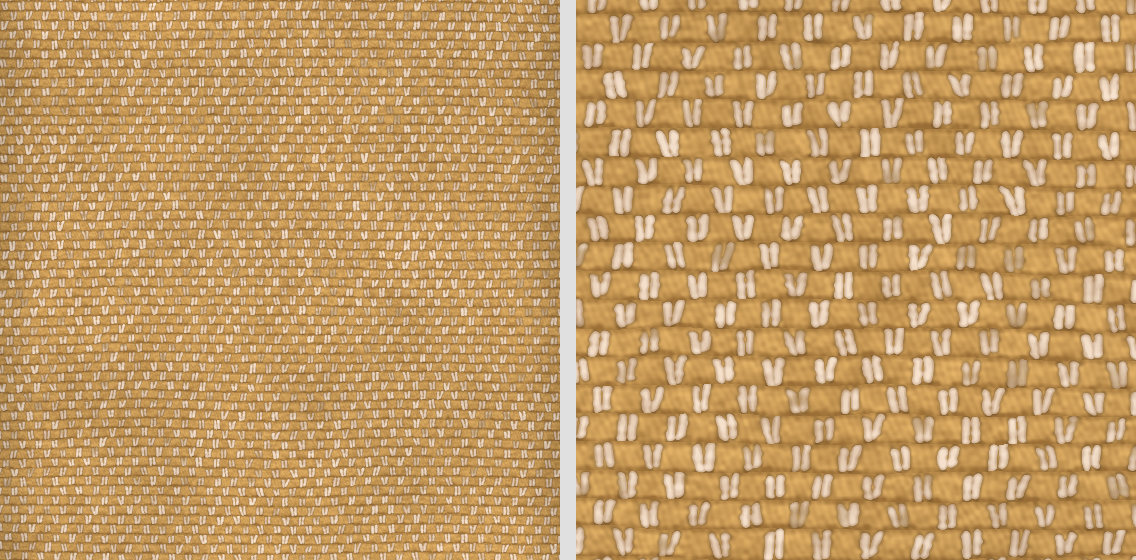
Left, the full canvas; right, a detail of the centre.
This texture is drawn by a Shadertoy shader. Its source:

```glsl
float hash(vec2 p) {
    return fract(sin(dot(p, vec2(12.9898, 78.233))) * 43758.5453);
}

float noise(vec2 p) {
    vec2 i = floor(p), f = fract(p);
    f = f * f * (3.0 - 2.0 * f);
    return mix(mix(hash(i), hash(i + vec2(1, 0)), f.x),
               mix(hash(i + vec2(0, 1)), hash(i + vec2(1, 1)), f.x), f.y);
}

// Distance to one upright yarn strand with rounded ends
float strand(vec2 q, float halfLength, float radius) {
    return length(vec2(q.x, max(abs(q.y) - halfLength, 0.0))) - radius;
}

void mainImage(out vec4 fragColor, in vec2 fragCoord) {
    vec2 uv = fragCoord / iResolution.xy;
    float aa = 34.0 / iResolution.x;

    // Weave grid: 34 tufts across, 59 rows, gently pulled out of line
    vec2 p = uv * vec2(34.0, 59.0);
    p += 0.5 * vec2(noise(uv * 5.0), noise(uv * 4.0 + 9.0));
    p += 0.14 * (vec2(noise(p * 0.9), noise(p * 0.9 + 31.0)) - 0.5);
    float row = floor(p.y);
    p.x += 0.5 * mod(row, 2.0) + 0.08 * (hash(vec2(row, 3.0)) - 0.5);
    vec2 id = vec2(floor(p.x), row);
    vec2 f = fract(p) - 0.5;
    vec2 q = f * vec2(1.0, 0.576);

    // Fuzz at several sizes
    float fine = noise(uv * vec2(290.0, 340.0));
    float fibre = noise(uv * vec2(150.0, 260.0) + 17.0);
    float slub = noise(uv * vec2(45.0, 70.0) + 5.0);

    // Golden weft: rounded pads with slanted ribs and dark seams
    float seam = smoothstep(0.27, 0.5, abs(f.y + 0.14 * (fibre - 0.5)));
    float rib = 0.5 + 0.5 * sin(38.0 * f.x + 9.0 * f.y + 5.0 * slub);
    float light = 0.33 + 0.34 * fine + 0.28 * fibre + 0.12 * rib + 0.18 * (slub - 0.5);
    light += 0.18 * f.y - 0.5 * seam;
    vec3 color = mix(vec3(0.60, 0.43, 0.21), vec3(0.88, 0.69, 0.40), clamp(light, 0.0, 1.0));

    // Cream tufts: two leaning strands, uneven in place, length and tone
    float wear = hash(id + 7.0);
    q -= vec2(0.07, 0.03) * (vec2(hash(id), hash(id + 2.0)) - 0.5);
    q.x += 0.3 * (hash(id + 4.0) - 0.5) * q.y;
    float spread = 0.10 + q.y * (0.25 * hash(id + 5.0) - 0.03);
    float halfLength = mix(0.13, 0.20, hash(id + 6.0));
    float radius = 0.088 + 0.015 * (wear - 0.5);
    float left = strand(q + vec2(spread, 0.02), halfLength, radius);
    float right = strand(q - vec2(spread, 0.02), halfLength, radius);
    float d = min(left, right) + 0.05 * (fine - 0.5);

    // Soft shadow beneath the tuft, then its rounded yarn
    color *= 1.0 - 0.22 * (1.0 - smoothstep(-0.02, 0.08, d));
    float roundness = smoothstep(0.0, 0.075, -d);
    float tone = 0.22 + 0.5 * roundness + 0.35 * (fibre - 0.3) + 0.25 * (wear - 0.4);
    vec3 cream = mix(vec3(0.70, 0.56, 0.42), vec3(0.95, 0.87, 0.79), clamp(tone, 0.0, 1.0));
    float cover = 1.0 - smoothstep(-aa * 0.5, aa * 0.5, d);
    cover *= 1.0 - 0.45 * smoothstep(0.6, 0.9, slub) * step(wear, 0.5);
    color = mix(color, cream, cover);

    // Broad unevenness and slightly darker side edges
    color *= 0.96 + 0.08 * noise(uv * 7.0 + 40.0);
    color *= 1.0 - 0.10 * smoothstep(0.42, 0.5, abs(uv.x - 0.5));
    fragColor = vec4(color, 1.0);
}
```
